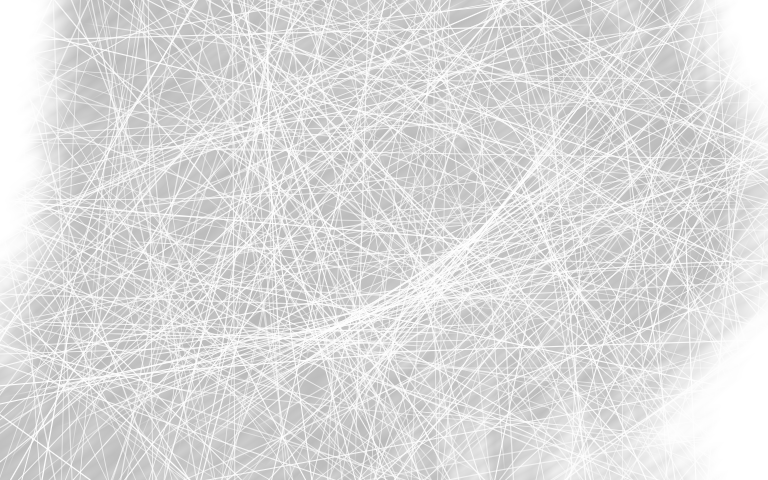
Reproduce this pattern procedurally as a Shadertoy shader.

```glsl
#define STROKES 460
#define SWEEP_STROKES 32
#define STROKE_WIDTH 0.0021
#define MAX_BEND 0.07
#define SWEEP_CENTER vec2(0.52, 0.93)
#define SWEEP_RADIUS 0.625
#define BRUSH_ANGLE 0.62
#define BRUSH_SCALE vec2(9.0, 48.0)
#define BRUSH_CONTRAST 0.075
#define BASE_GRAY 0.73
#define STROKE_WHITE 0.995

const float PI = 3.14159;

vec4 hash41(float n) {
    vec4 h = fract(vec4(n) * vec4(0.1031, 0.1030, 0.0973, 0.1099));
    h += dot(h, h.wzxy + 33.33);
    return fract((h.xxyz + h.yzzw) * h.zywx);
}

vec2 hash22(vec2 c) {
    vec3 h = fract(vec3(c.xyx) * vec3(0.1031, 0.1030, 0.0973));
    h += dot(h, h.yzx + 33.33);
    return fract((h.xx + h.yz) * h.zy);
}

mat2 rotation(float a) {
    float c = cos(a), s = sin(a);
    return mat2(c, -s, s, c);
}

// Distance to the nearest cell point
float cellular(vec2 p) {
    vec2 cell = floor(p), f = fract(p);
    float nearest = 2.0;
    for (int y = -1; y <= 1; y++)
        for (int x = -1; x <= 1; x++) {
            vec2 o = vec2(x, y);
            vec2 d = o + hash22(cell + o + 71.0) - f;
            nearest = min(nearest, dot(d, d));
        }
    return sqrt(nearest);
}

// Layered, warped sines, roughly -1 to 1
float wisps(vec2 p) {
    float sum = 0.0, amp = 0.5;
    for (int i = 0; i < 5; i++) {
        p = rotation(1.1) * p * 1.8 + 1.7;
        p += 0.7 * sin(p.yx);
        sum += amp * sin(p.x) * cos(p.y);
        amp *= 0.72;
    }
    return sum;
}

float glow(vec2 p, vec2 center, vec2 radius) {
    vec2 d = (p - center) / radius;
    return exp(-dot(d, d));
}

// White haze along the sides and in the corners
float haze(vec2 uv, float cloud) {
    float g = glow(uv, vec2(-0.03, 0.62), vec2(0.11, 0.42));
    g += glow(uv, vec2(0.0, 1.0), vec2(0.14, 0.18)) * 0.6;
    g += glow(uv, vec2(1.02, 0.98), vec2(0.16, 0.28));
    g += glow(uv, vec2(1.03, 0.06), vec2(0.19, 0.27)) * 1.2;
    g += glow(uv, vec2(1.04, 0.5), vec2(0.11, 0.4)) * 0.6;
    g += glow(uv, vec2(0.58, 0.02), vec2(0.22, 0.16)) * 0.42;
    return smoothstep(0.16, 0.95, g + 0.24 * cloud);
}

// Exact pixel coverage of a thin, slightly bent stroke
float stroke(vec2 rel, vec2 dir, float halfLen, float width, float bend, float px) {
    float along = dot(rel, dir);
    float d = abs(dot(rel, vec2(-dir.y, dir.x)) + bend * along * along);
    float overlap = min(d + 0.5 * px, 0.5 * width) - max(d - 0.5 * px, -0.5 * width);
    float ends = 1.0 - smoothstep(0.8 * halfLen, halfLen, abs(along));
    return clamp(overlap / px, 0.0, 1.0) * ends;
}

void mainImage(out vec4 fragColor, in vec2 fragCoord) {
    float px = 1.0 / iResolution.y;
    vec2 p = fragCoord * px;
    vec2 uv = fragCoord / iResolution.xy;
    float aspect = iResolution.x * px;
    float bare = 1.0;

    // Scattered scratches in all directions
    for (int i = 0; i < STROKES; i++) {
        vec4 r = hash41(float(i) + 3.0);
        vec4 s = hash41(float(i) + 907.0);
        float angle = PI * r.z;
        float bend = MAX_BEND * pow(2.0 * s.x - 1.0, 3.0);
        float width = STROKE_WIDTH * mix(0.6, 1.3, s.y);
        float ink = stroke(p - r.xy * vec2(aspect, 1.0), vec2(cos(angle), sin(angle)),
                           mix(0.3, 1.2, r.w), width, bend, px);
        bare *= 1.0 - ink * mix(0.5, 1.0, s.z);
    }

    // Tangents that gather into a rising sweep
    for (int i = 0; i < SWEEP_STROKES; i++) {
        vec4 r = hash41(float(i) + 2111.0);
        float a = mix(-0.08, 0.95, r.x);
        vec2 dir = vec2(cos(a), sin(a));
        vec2 touch = SWEEP_CENTER + (SWEEP_RADIUS + 0.03 * (r.y - 0.5)) * vec2(dir.y, -dir.x);
        bare *= 1.0 - 0.85 * stroke(p - touch, dir, mix(0.25, 0.7, r.z), STROKE_WIDTH, 0.0, px);
    }

    // Brushed gray ground
    float brush = 1.0 - cellular(rotation(BRUSH_ANGLE) * p * BRUSH_SCALE);
    float cloud = wisps(p * 2.6);
    float gray = BASE_GRAY + BRUSH_CONTRAST * brush * (0.8 + 0.5 * cloud) + 0.012 * cloud;

    // Haze lifts the ground, scratches lie over it
    float lift = haze(uv, cloud + 0.5 * (brush - 0.5));
    gray = mix(gray, 1.0, lift);
    gray = mix(max(gray, STROKE_WHITE), gray, bare);
    fragColor = vec4(vec3(gray), 1.0);
}
```
